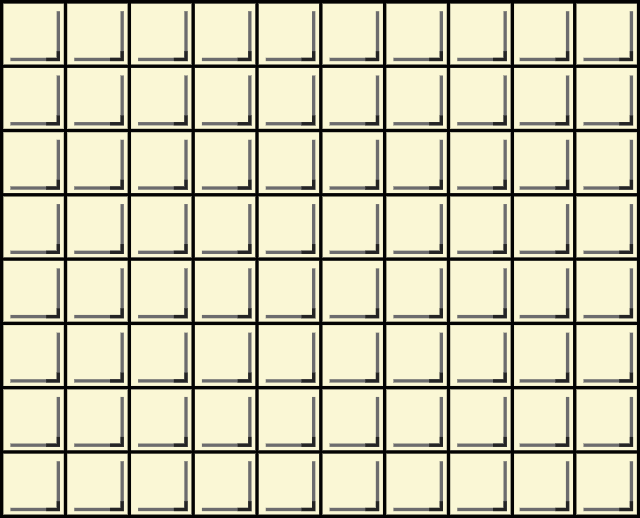
A WebGL 1 fragment shader for this pattern:

```glsl
precision highp float;

// A sheet of cream square tiles, ten across and eight down, ruled in black.
// Each tile has a grey L along its right and bottom sides with a dark corner;
// all parts are boxes in tile space, smoothed by their distance to the edge.

uniform vec2 u_resolution;

// Lengths are in sheet units: the canvas spans SHEET.
const vec2 SHEET = vec2(768.0, 620.0);
const vec2 PITCH = vec2(76.6, 76.95);
const vec2 COUNT = vec2(10.0, 8.0);
const vec2 MARGIN = vec2(2.0, 2.1);
const float RULE_HALF_WIDTH = 2.05;

// One column is slightly narrower than the rest.
const float NARROW_START = 619.0;
const float NARROW_LOSS = 1.7;

const vec3 CREAM = vec3(0.98, 0.97, 0.835);
const vec3 GREY = vec3(0.425, 0.425, 0.43);
const vec3 DARK = vec3(0.14, 0.14, 0.145);
const vec3 BLACK = vec3(0.01);

// Signed distance to the axis-aligned box between two corners.
float boxDistance(vec2 p, vec2 low, vec2 high) {
  vec2 d = abs(p - 0.5 * (low + high)) - 0.5 * (high - low);
  return length(max(d, 0.0)) + min(max(d.x, d.y), 0.0);
}

// Coverage of a shape, smoothed over one pixel.
float coverage(float d, float pixel) {
  return clamp(0.5 - d / pixel, 0.0, 1.0);
}

// An L made of a right bar and a bottom bar sharing one corner.
// reach.x is the left end of the bottom bar, reach.y the top of the right bar.
float cornerDistance(vec2 p, vec2 low, vec2 high, vec2 reach) {
  float bottomBar = boxDistance(p, vec2(reach.x, low.y), high);
  float rightBar = boxDistance(p, low, vec2(high.x, reach.y));
  return min(bottomBar, rightBar);
}

// Distance to the nearest ruled line, including the outer frame.
float ruleDistance(vec2 grid) {
  vec2 nearest = clamp(floor(grid / PITCH + 0.5), vec2(0.0), COUNT);
  vec2 d = abs(grid - nearest * PITCH);
  return min(d.x, d.y) - RULE_HALF_WIDTH;
}

// Colour of one tile; p runs from its lower left corner.
vec3 tileColor(vec2 p, float pixel) {
  vec2 low = vec2(PITCH.x - 10.6, 6.1);
  vec2 high = vec2(PITCH.x - 6.6, 10.1);
  float greyL = cornerDistance(p, low, high, vec2(10.5, PITCH.y - 11.1));
  float darkL = cornerDistance(p, low, high, vec2(PITCH.x - 23.2, 18.0));
  vec3 color = mix(CREAM, GREY, coverage(greyL, pixel));
  return mix(color, DARK, coverage(darkL, pixel));
}

void main() {
  vec2 p = gl_FragCoord.xy / u_resolution * SHEET;
  float pixel = SHEET.x / u_resolution.x;

  // Tile grid
  vec2 grid = p - MARGIN;
  grid.x += NARROW_LOSS * step(NARROW_START, p.x);
  vec3 color = tileColor(mod(grid, PITCH), pixel);

  // Black ruling and frame
  color = mix(color, BLACK, coverage(ruleDistance(grid), pixel));

  // Thin black border beyond the outermost lines
  float sheet = boxDistance(grid, vec2(0.0), PITCH * COUNT);
  color = mix(color, BLACK, coverage(-sheet, pixel));

  gl_FragColor = vec4(color, 1.0);
}
```
